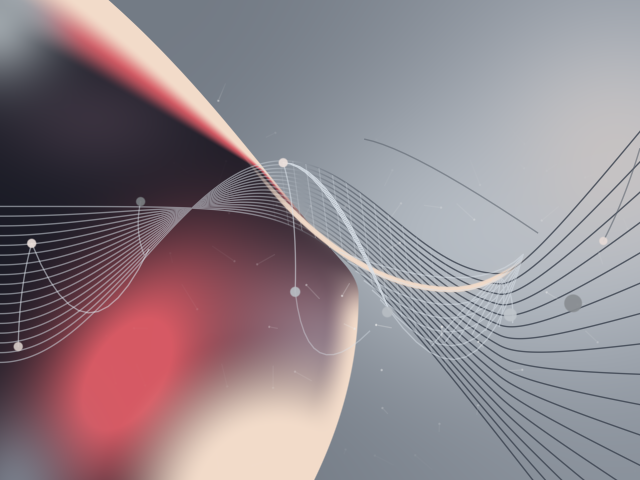
Give the GLSL for this background, as a WebGL 2 fragment shader.

```glsl
#version 300 es
precision highp float;
// A soft dark form with cream and red rims lies on a slate gradient. Two wave
// curves are interpolated into a twisted sheet of fine lines, with a ribbon,
// hanging Bezier threads, round nodes and sparks laid over it.
uniform vec2 u_resolution;
out vec4 fragColor;

const vec3 CREAM = vec3(.95, .86, .79);
const vec3 RED = vec3(.84, .35, .39);
const vec3 SILVER = vec3(.80, .83, .86);
vec2 p;
float px;

float glow(float x, float y, float w, float h) {
  vec2 q = (p - vec2(x, y)) / vec2(w, h);
  return exp(-dot(q, q));
}

float stroke(float d, float halfWidth) {
  return 1. - smoothstep(max(halfWidth - px, 0.), halfWidth + px, d);
}

float segment(vec2 a, vec2 b) {
  vec2 ab = b - a;
  return length(p - a - ab * clamp(dot(p - a, ab) / dot(ab, ab), 0., 1.));
}

// Thin quadratic Bezier, traced with short segments
float thread(vec2 a, vec2 c, vec2 b) {
  float d = 9.;
  vec2 last = a;
  for (int i = 1; i <= 12; i++) {
    float t = float(i) / 12.;
    vec2 next = mix(mix(a, c, t), mix(c, b, t), t);
    d = min(d, segment(last, next));
    last = next;
  }
  return stroke(d, .0008);
}

vec2 hash2(vec2 s) {
  return fract(sin(s.x * vec2(127.1, 269.5) + s.y * vec2(311.7, 183.3)) * 43758.5);
}

vec3 backdrop() {
  vec3 c = mix(vec3(.45, .48, .52), vec3(.53, .56, .60), smoothstep(.4, 1.3, p.x));
  c = mix(c, vec3(.72, .75, .78), .85 * glow(.98, .50, .42, .27));
  c = mix(c, vec3(.75, .77, .80), .8 * glow(1.33, .66, .42, .38));
  return mix(c, vec3(.80, .77, .76), .7 * glow(1.28, .68, .2, .2));
}

// Right border of the form as x for a given height
float border(float y) {
  float t = 1. - y;
  float upper = .226 + t * (1.13 + t * (-.87 + .8 * t));
  float lower = .747 - .64 * (y - .38) * (y - .38);
  float h = clamp(.5 + (lower - upper) / .06, 0., 1.);
  return mix(lower, upper, h) - .03 * h * (1. - h);
}

vec3 form(float inside) {
  vec3 c = mix(vec3(.10, .105, .145), vec3(.22, .19, .24), glow(.2, .75, .2, .12));
  c = mix(c, vec3(.50, .33, .38), .9 * glow(.58, .34, .26, .17));
  // Slanted red core
  vec2 q = mat2(.54, .84, .84, -.54) * (p - vec2(.265, .22)) / vec2(.27, .155);
  c = mix(c, RED, min(1., 1.25 * exp(-dot(q, q))));
  // Cool lower corner and warm bottom light
  c = mix(c, vec3(.50, .54, .59), .85 * glow(.03, -.02, .12, .15));
  c = mix(c, vec3(.66, .60, .65), .65 * glow(.68, .27, .14, .13));
  c = mix(c, CREAM, 1. - smoothstep(.17, .38, length(p - vec2(.58, -.06))));
  c = mix(c, CREAM, (1. - smoothstep(0., .07, inside)) * (1. - smoothstep(.32, .46, p.y)));
  // Upper rim: dark to red to cream, tapering downwards
  float s = inside / max(.53 * (p.y - .63), .008);
  float top = smoothstep(.50, .66, p.y);
  vec3 rim = mix(vec3(.60, .62, .65), RED, smoothstep(.02, .18, p.x));
  c = mix(c, rim, (1. - smoothstep(.8, 1.75, s)) * top);
  c = mix(c, vec3(.64, .67, .69), .95 * glow(-.01, .95, .13, .12));
  return mix(c, CREAM, (1. - smoothstep(.35, 1., s)) * top);
}

// Outer curves of the sheet: falling, rolling
vec2 sheet(float x) {
  float q = max(x - 1.04, 0.);
  float rolling = x < .59 ? .455 - .21 * cos(5.325 * x)
    : .5475 + .1175 * cos(6.981 * (min(x, 1.04) - .59)) + 1.25 * q * q / (q + .07);
  return vec2(.57 - .1024 * log(1. + exp((x - .665) / .08)), rolling);
}

void main() {
  p = gl_FragCoord.xy / u_resolution.y;
  px = 1. / u_resolution.y;
  float inside = border(p.y) - p.x;
  vec3 c = mix(backdrop(), form(inside), smoothstep(-px, px, inside));

  // Sheet of lines, pale on the left and dark on the right
  vec2 edge = sheet(p.x), slope = (sheet(p.x + .002) - edge) / .002;
  float lines = 0.;
  for (int i = 0; i < 17; i++) {
    float t = float(i) / 16.;
    float d = abs(p.y - mix(edge.x, edge.y, t)) / length(vec2(1, mix(slope.x, slope.y, t)));
    lines = max(lines, stroke(d, .0008));
  }
  vec3 ink = mix(SILVER, vec3(.23, .26, .31), smoothstep(.56, .72, p.x));
  float strength = mix(mix(.55, .3, smoothstep(.5, .65, p.x)), .85, smoothstep(.62, .92, p.x));
  c = mix(c, ink, lines * strength);
  float mesh = stroke(abs(fract(p.x * 38. + p.y * 5.) - .5) / 38., .0006);
  mesh *= step(edge.x, p.y) * step(p.y, edge.y);
  c = mix(c, SILVER, .3 * mesh * smoothstep(.55, .65, p.x) * (1. - smoothstep(.8, 1., p.x)));

  // Cream ribbon leaving the form
  float r = p.x - .94, bend = r < 0. ? 1.49 : 2.7;
  float off = abs(p.y - .397 - bend * r * r) / length(vec2(1, 2. * bend * r));
  float span = smoothstep(.48, .62, p.x) * (1. - smoothstep(1.03, 1.11, p.x));
  c = mix(c, CREAM, span * (stroke(off, .001 + .0045 * span) + .2 * exp(-off * 90.)) / 1.2);

  // Bowl, fan and bright strand of threads
  float web = 0.;
  vec2 crest = vec2(.59, .661), left = vec2(.066, .493), low = vec2(.615, .392);
  for (int i = 0; i < 7; i++) {
    float k = float(i);
    float bowl = thread(vec2(.81 - .017 * k, .355 + .02 * k), vec2(.99, .1 + .045 * k), vec2(1.09, .47));
    float fan = thread(vec2(1.04, .424), vec2(1. + .012 * k, .4), vec2(.9 + .028 * k, .28 + .008 * k));
    web = max(web, .48 * max(bowl, fan));
    if (i < 4) web = max(web, .85 * thread(crest, vec2(.675 + .006 * k, .66), vec2(.81, .355)));
  }
  // Long loose threads
  float loose = max(thread(left, vec2(.04, .4), vec2(.038, .278)), thread(left, vec2(.18, .21), vec2(.31, .48)));
  loose = max(loose, thread(crest, vec2(.62, .56), low));
  loose = max(loose, .7 * thread(low, vec2(.64, .18), vec2(.77, .31)));
  loose = max(loose, .8 * thread(vec2(.293, .58), vec2(.28, .52), vec2(.3, .47)));
  c = mix(c, SILVER + .05, max(web, .55 * loose));
  float dark = max(thread(vec2(.76, .71), vec2(.86, .69), vec2(1.12, .515)),
    thread(vec2(1.257, .498), vec2(1.3, .58), vec2(1.333, .69)));
  c = mix(c, vec3(.36, .39, .43), .6 * dark);

  // Scattered sparks with short links
  vec2 cell = floor(p / .085);
  vec2 a = (cell + .15 + .7 * hash2(cell)) * .085, b = (cell + .15 + .7 * hash2(cell + 9.)) * .085;
  float field = step(.52, hash2(cell + 31.).x) * max(glow(.9, .36, .34, .2), glow(.49, .76, .07, .05));
  c = mix(c, vec3(.92), field * max(stroke(length(p - a), .002), .3 * stroke(segment(a, b), .0006)));

  // Round nodes: position, radius, brightness
  vec4 nodes[9] = vec4[9](vec4(crest, .0095, .91), vec4(.293, .58, .0095, .49),
    vec4(left, .0095, .91), vec4(.038, .278, .0095, .82), vec4(low, .0105, .74),
    vec4(.807, .35, .011, .74), vec4(1.063, .344, .0135, .77), vec4(1.194, .368, .0185, .55),
    vec4(1.257, .498, .0085, .88));
  for (int i = 0; i < 9; i++) {
    vec4 n = nodes[i];
    vec3 tint = n.w * mix(vec3(.97, 1, 1.03), vec3(1.02, .97, .95), step(.8, n.w));
    c = mix(c, tint, .92 * stroke(length(p - n.xy), n.z));
  }
  fragColor = vec4(c, 1);
}
```
